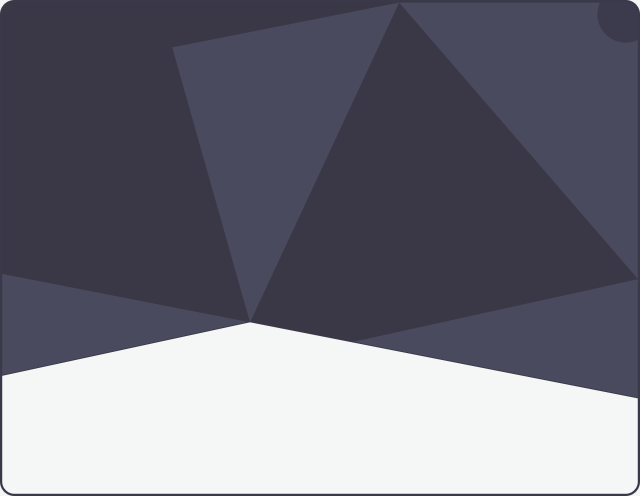
Give the GLSL for this background, as a WebGL 1 fragment shader.

```glsl
precision highp float;
// Flat faceted mountain: slate triangles over a dark ground, a pale snow field
// below and a corner disc, all inside a thin rounded frame.
// Every shape is a signed distance, positive inside, blended with a smooth edge.

uniform vec2 u_resolution;

// Lengths are in canvas heights
const float ASPECT = 1.2929;
const vec2 SIZE = vec2(ASPECT, 1.0);

const vec3 DARK = vec3(0.227, 0.220, 0.280);
const vec3 SLATE = vec3(0.290, 0.290, 0.367);
const vec3 SNOW = vec3(0.957, 0.967, 0.963);
const vec3 DISC = vec3(0.237, 0.231, 0.306);
const vec3 FRAME = vec3(0.229, 0.224, 0.290);
const vec3 OUTSIDE = vec3(0.96);

// Corners of the facets
const vec2 APEX = vec2(0.8064, 0.9949);
const vec2 SHOULDER = vec2(0.3480, 0.9044);
const vec2 PEAK = vec2(0.5051, 0.3502);
const vec2 LEFT_TOP = vec2(0.0030, 0.4480);
const vec2 LEFT_SNOW = vec2(0.0030, 0.2420);
const vec2 RIGHT_TOP = vec2(1.2890, 0.4372);
const vec2 RIGHT_SNOW = vec2(1.2890, 0.1968);
const vec2 RIGHT_TIP = vec2(0.7090, 0.3098);
const vec2 TOP_RIGHT = vec2(1.2890, 0.9949);

const vec2 DISC_CENTER = vec2(1.2643, 0.9714);
const float DISC_RADIUS = 0.0575;
const float FRAME_WIDTH = 0.0045;
const float CORNER_RADIUS = 0.029;
const float SEAM_WIDTH = 0.0018;

// Distance to the left of the line from a to b
float side(vec2 p, vec2 a, vec2 b) {
    vec2 along = normalize(b - a);
    return dot(p - a, vec2(-along.y, along.x));
}

// Triangle with counter-clockwise corners
float triangle(vec2 p, vec2 a, vec2 b, vec2 c) {
    return min(side(p, a, b), min(side(p, b, c), side(p, c, a)));
}

float roundedBox(vec2 p, vec2 halfSize, float radius) {
    vec2 q = abs(p) - halfSize + radius;
    return radius - length(max(q, 0.0)) - min(max(q.x, q.y), 0.0);
}

// Share of the pixel that lies inside a shape
float cover(float dist) {
    return clamp(0.5 + dist * u_resolution.y, 0.0, 1.0);
}

void main() {
    vec2 p = gl_FragCoord.xy / u_resolution * SIZE;

    // Slate facets
    float facets = triangle(p, SHOULDER, PEAK, APEX);
    facets = max(facets, triangle(p, APEX, RIGHT_TOP, TOP_RIGHT));
    facets = max(facets, triangle(p, LEFT_TOP, LEFT_SNOW, PEAK));
    facets = max(facets, triangle(p, RIGHT_TIP, RIGHT_SNOW, RIGHT_TOP));
    vec3 color = mix(DARK, SLATE, cover(facets));

    // Corner disc
    float disc = DISC_RADIUS - distance(p, DISC_CENTER);
    color = mix(color, DISC, cover(disc));

    // Snow field with a thin dark seam along its ridge
    float snow = min(side(p, PEAK, LEFT_SNOW), side(p, RIGHT_SNOW, PEAK));
    color = mix(color, DARK, cover(snow + SEAM_WIDTH));
    color = mix(color, SNOW, cover(snow));

    // Rounded frame
    vec2 centered = p - 0.5 * SIZE;
    float outer = roundedBox(centered, 0.5 * SIZE, CORNER_RADIUS);
    color = mix(FRAME, color, cover(outer - FRAME_WIDTH));
    color = mix(OUTSIDE, color, cover(outer));

    gl_FragColor = vec4(color, 1.0);
}
```
